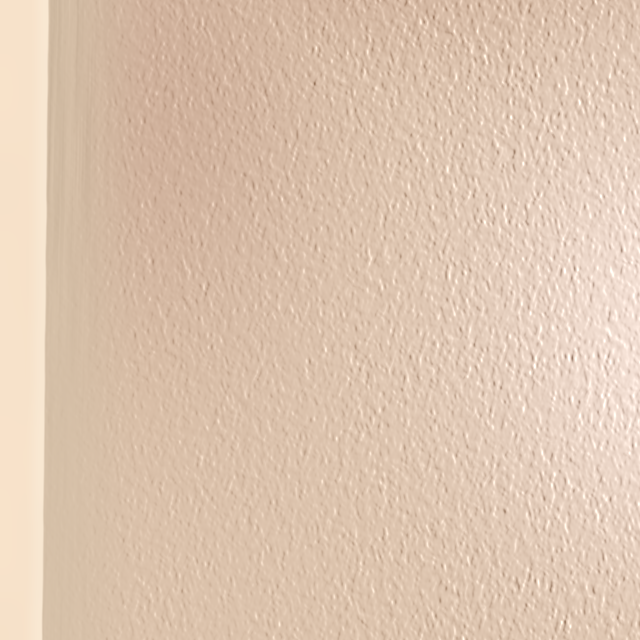
Give the GLSL for this texture, as a WebGL 1 fragment shader.

```glsl
precision highp float;
// Softly lit beige plaster wall with fine relief beside a pale cream trim.
uniform vec2 u_resolution;

#define WALL_COLOR vec3(0.860, 0.761, 0.670)
#define SHADE_COLOR vec3(0.812, 0.690, 0.605)
#define LIGHT_COLOR vec3(0.892, 0.802, 0.735)
#define SHINE_COLOR vec3(0.962, 0.885, 0.840)
#define TRIM_COLOR vec3(0.968, 0.885, 0.790)
#define MARGIN_COLOR vec3(0.815, 0.732, 0.635)
#define GRAIN_SCALE vec2(168.0, 88.0)
#define GRAIN_TILT 0.28
#define RELIEF_SOFT 0.080
#define RELIEF_STRONG 0.205

float hash(vec2 cell) {
  vec3 p = fract(vec3(cell.xyx) * 0.1031);
  p += dot(p, p.yzx + 33.33);
  return fract((p.x + p.y) * p.z);
}

float noise(vec2 p) {
  vec2 cell = floor(p);
  vec2 f = fract(p);
  f = f * f * f * (f * (f * 6.0 - 15.0) + 10.0);
  float low = mix(hash(cell), hash(cell + vec2(1.0, 0.0)), f.x);
  float high = mix(hash(cell + vec2(0.0, 1.0)), hash(cell + vec2(1.0, 1.0)), f.x);
  return mix(low, high, f.y);
}

// Gaussian falloff around a center, with a radius per axis.
float blob(vec2 p, vec2 center, vec2 radius) {
  vec2 d = (p - center) / radius;
  return exp(-dot(d, d));
}

vec2 rotate(vec2 p, float angle) {
  float c = cos(angle);
  float s = sin(angle);
  return mat2(c, s, -s, c) * p;
}

// Plaster height: upright grains in two layers of opposite tilt.
float plasterHeight(vec2 p) {
  vec2 drift = 0.8 * vec2(noise(p * 50.0), noise(p * 50.0 + 19.0));
  float coarse = noise(rotate(p, GRAIN_TILT) * GRAIN_SCALE + drift);
  float fine = noise(rotate(p, -GRAIN_TILT) * GRAIN_SCALE * 1.4 + 7.3 - drift);
  return 0.56 * coarse + 0.44 * fine;
}

// Embossed height along the light direction; steep flanks stand out.
float plasterRelief(vec2 p) {
  vec2 towardLight = vec2(0.0018, 0.0008);
  float slope = plasterHeight(p - towardLight) - plasterHeight(p + towardLight);
  return slope * (0.6 + 2.2 * abs(slope));
}

// Broad shade at the top left and a glow from the right.
vec3 wallTone(vec2 p) {
  float cloud = noise(p * 5.0 + 3.0) - 0.5;
  float shade = blob(p, vec2(0.26, 0.84), vec2(0.26, 0.40));
  shade = max(shade, 0.9 * blob(p, vec2(0.55, 1.08), vec2(0.55, 0.19)));
  float glow = blob(p, vec2(1.02, 0.50), vec2(0.42, 0.46));
  float shine = blob(p, vec2(1.06, 0.47), vec2(0.21, 0.29));
  vec3 color = mix(WALL_COLOR, SHADE_COLOR, clamp(shade + 0.1 * cloud, 0.0, 1.0));
  color = mix(color, LIGHT_COLOR, clamp(1.1 * glow, 0.0, 1.0));
  color = mix(color, SHINE_COLOR, shine);
  return color + 0.008 * cloud * vec3(0.5, 0.8, 1.2);
}

// Smooth brushed band along the trim, with long upright strokes.
vec3 brushMargin(vec3 color, vec2 p, float fromEdge) {
  float margin = 1.0 - smoothstep(0.0, 0.17, fromEdge);
  color = mix(color, MARGIN_COLOR + 0.02 * (1.0 - p.y), 0.9 * margin);
  vec2 q = vec2(fromEdge - 0.012 * p.y, p.y);
  float strokes = noise(q * vec2(170.0, 4.0)) + 0.7 * noise(q * vec2(380.0, 8.0)) - 0.85;
  float strength = mix(0.012, 0.042, smoothstep(0.35, 0.8, p.y));
  return color + strokes * strength * (1.0 - smoothstep(0.03, 0.13, fromEdge));
}

void main() {
  vec2 p = gl_FragCoord.xy / u_resolution;
  float edge = 0.066 + 0.010 * p.y + 0.001 * (noise(vec2(p.y * 30.0, 4.0)) - 0.5);
  float fromEdge = p.x - edge;

  // Wall with relief that grows toward the light.
  vec3 wall = brushMargin(wallTone(p), p, fromEdge);
  float grazing = smoothstep(0.15, 0.95, p.x + 0.22 * (p.y - 0.5));
  float strength = mix(RELIEF_SOFT, RELIEF_STRONG, grazing);
  strength *= mix(0.15, 1.0, smoothstep(0.03, 0.17, fromEdge));
  strength *= 0.85 + 0.3 * noise(p * 14.0);
  wall += plasterRelief(p) * strength * vec3(0.9, 1.0, 1.05);

  // Trim, palest along its edge.
  float rim = smoothstep(-0.030, -0.004, fromEdge);
  vec3 trim = TRIM_COLOR + rim * vec3(0.006, 0.022, 0.032);
  trim += 0.008 * (noise(p * vec2(12.0, 7.0)) - 0.5);

  float wallMask = smoothstep(-0.002, 0.002, fromEdge);
  gl_FragColor = vec4(clamp(mix(trim, wall, wallMask), 0.0, 1.0), 1.0);
}
```
